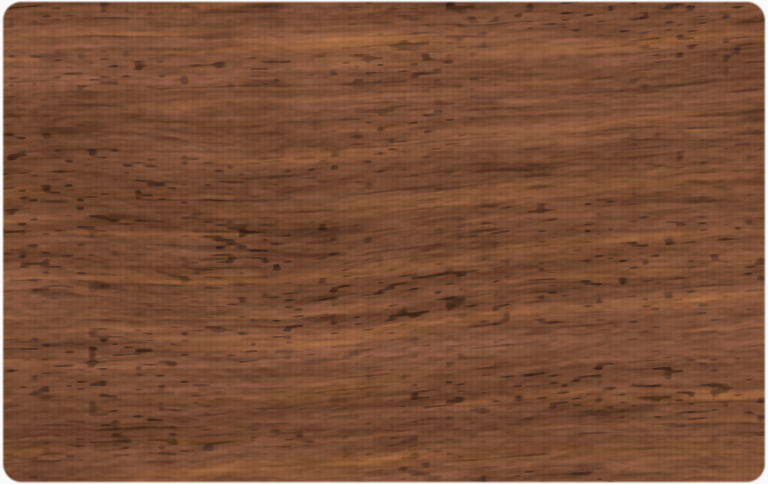
A WebGL 1 fragment shader for this texture:

```glsl
precision highp float;
// A rounded panel of brown wood on white, its grain rising gently to the right.
// Stretched value noise gives bands, fibres, amber streaks and dark pores;
// a faint woven grid of threads lies over the whole surface.

uniform vec2 u_resolution;

// Lengths are fractions of the canvas height.
const vec3 PAPER = vec3(0.985, 0.98, 0.98);
const vec3 WOOD = vec3(0.472, 0.300, 0.208);
const vec3 TONE_TINT = vec3(1.0, 0.74, 0.64);
const vec3 AMBER = vec3(0.105, 0.070, 0.022);
const vec3 PORE = vec3(0.155, 0.105, 0.075);
const float MARGIN_X = 0.0065;
const float MARGIN_Y = 0.004;
const float CORNER_RADIUS = 0.038;
const float EDGE_SOFTNESS = 0.0035;
const float GRAIN_SLOPE = 0.065;
const float WEAVE_PITCH = 0.0125;
const float WEAVE_DEPTH = 0.022;
const float TAU = 6.28318;

float hash(vec2 p) {
  return fract(sin(dot(p, vec2(127.1, 311.7))) * 43758.5453);
}

float noise(vec2 p) {
  vec2 cell = floor(p);
  vec2 f = fract(p);
  f = f * f * (3.0 - 2.0 * f);
  float low = mix(hash(cell), hash(cell + vec2(1.0, 0.0)), f.x);
  float high = mix(hash(cell + vec2(0.0, 1.0)), hash(cell + vec2(1.0, 1.0)), f.x);
  return mix(low, high, f.y);
}

// Noise centred on zero, with separate frequencies along and across the grain.
float grain(vec2 p, float along, float across, float seed) {
  return noise(p * vec2(along, across) + seed) - 0.5;
}

// Tilts and ripples the plane so that x runs along the fibres.
vec2 grainSpace(vec2 p) {
  float sway = 0.045 * noise(p * vec2(1.7, 2.2) + 4.0);
  float ripple = 0.007 * noise(p * vec2(10.0, 15.0) + 9.0);
  return vec2(p.x, p.y - GRAIN_SLOPE * p.x + sway + ripple);
}

float fibreTone(vec2 g) {
  float tone = 0.075 * grain(g, 1.1, 8.0, 13.0);
  tone += 0.080 * grain(g, 3.0, 36.0, 27.0);
  tone += 0.085 * grain(g, 11.0, 120.0, 41.0);
  tone += 0.070 * grain(g, 55.0, 170.0, 58.0);
  return tone;
}

float amberStreaks(vec2 g) {
  float wide = smoothstep(0.64, 0.98, noise(g * vec2(1.5, 30.0) + 71.0));
  float thin = smoothstep(0.66, 0.98, noise(g * vec2(2.6, 75.0) + 83.0));
  float breaks = 0.45 + 0.75 * noise(g * vec2(14.0, 60.0) + 6.0);
  return (0.75 * wide + 0.65 * thin) * breaks;
}

float pores(vec2 g) {
  float patches = smoothstep(0.25, 0.75, noise(g * vec2(3.5, 14.0) + 95.0));
  float flecks = smoothstep(0.66, 0.94, noise(g * vec2(42.0, 135.0) + 103.0));
  float dashes = smoothstep(0.70, 0.96, noise(g * vec2(9.0, 110.0) + 118.0));
  return flecks * (0.2 + 0.9 * patches) + 0.55 * dashes;
}

// Thin dark threads in both directions, averaging close to zero.
float weave(vec2 p) {
  vec2 wobble = 0.003 * vec2(noise(p.yx * 12.0), noise(p * 12.0 + 31.0));
  vec2 wave = 0.5 + 0.5 * cos(TAU * (p + wobble) / WEAVE_PITCH);
  vec2 thread = wave * wave - 0.375;
  float strength = 0.5 + noise(p * 7.0 + 140.0);
  return strength * dot(thread, vec2(0.65, 1.0));
}

float roundedBox(vec2 p, vec2 halfSize, float radius) {
  vec2 d = abs(p) - halfSize + radius;
  return length(max(d, 0.0)) + min(max(d.x, d.y), 0.0) - radius;
}

void main() {
  vec2 p = gl_FragCoord.xy / u_resolution.y;
  vec2 canvas = vec2(u_resolution.x / u_resolution.y, 1.0);
  vec2 g = grainSpace(p);

  // Wood surface
  vec3 color = WOOD + TONE_TINT * fibreTone(g);
  color += AMBER * amberStreaks(g);
  color -= PORE * pores(g);
  color -= TONE_TINT * WEAVE_DEPTH * weave(p);

  // Panel outline
  vec2 halfSize = 0.5 * canvas - vec2(MARGIN_X, MARGIN_Y);
  float d = roundedBox(p - 0.5 * canvas, halfSize, CORNER_RADIUS);
  float outside = smoothstep(-EDGE_SOFTNESS, EDGE_SOFTNESS, d);
  gl_FragColor = vec4(mix(color, PAPER, outside), 1.0);
}
```
